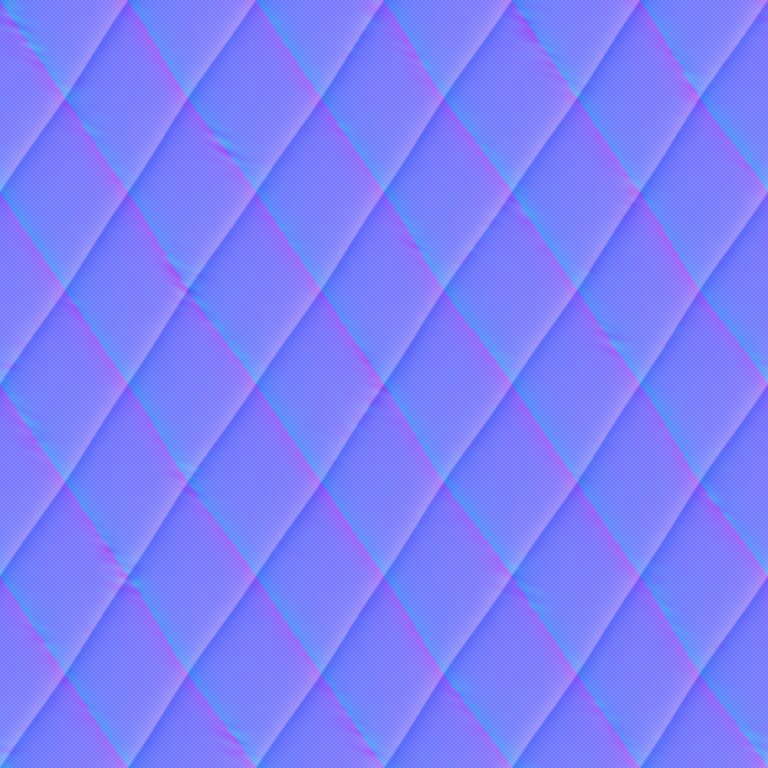
Reproduce this texture map procedurally as a Shadertoy shader.

```glsl
// Normal map of quilted, finely woven padding with diamond stitching.

const float TAU = 6.2831853;
const vec2 DIAMONDS = vec2(6.0, 4.0);     // repeats across and down
const float WEAVE_COUNT = 192.0;          // threads across the tile
const vec2 FLAT_TONE = vec2(0.487, 0.498);

vec2 hashGradient(vec2 cell) {
    vec3 h = fract(cell.xyx * vec3(0.1031, 0.1030, 0.0973));
    h += dot(h, h.yzx + 33.33);
    float angle = TAU * fract((h.x + h.y) * h.z);
    return vec2(cos(angle), sin(angle));
}

float cornerValue(vec2 cell, vec2 offset, vec2 corner, vec2 period) {
    return dot(hashGradient(mod(cell + corner, period)), offset - corner);
}

// Gradient noise that wraps after "period" cells
float gradientNoise(vec2 p, vec2 period) {
    vec2 cell = floor(p);
    vec2 f = p - cell;
    vec2 s = f * f * f * (f * (f * 6.0 - 15.0) + 10.0);
    float bottom = mix(cornerValue(cell, f, vec2(0, 0), period),
                       cornerValue(cell, f, vec2(1, 0), period), s.x);
    float top = mix(cornerValue(cell, f, vec2(0, 1), period),
                    cornerValue(cell, f, vec2(1, 1), period), s.x);
    return mix(bottom, top, s.y);
}

// Slight sideways drift of every second row of crossings
vec2 stitchDrift(vec2 uv) {
    float row = sin(0.5 * TAU * DIAMONDS.y * uv.y);
    float alternate = sin(0.5 * TAU * DIAMONDS.x * uv.x);
    return row * row * vec2(0.0035 * alternate - 0.002, -0.0025);
}

// Signed distance to the nearest of a family of parallel seams
float seamDistance(vec2 uv, vec2 family) {
    return (fract(dot(uv, family) + 0.5) - 0.5) / length(family);
}

// Slope of the padding as it rises out of a seam
float seamSlope(float d, float lean, float crease) {
    float side = d / sqrt(d * d + crease * crease);
    float tuck = 0.36 * exp(-abs(d) / 0.010) * (1.0 + lean * side);
    float pillow = 0.07 * exp(-abs(d) / 0.035);
    // Fade to zero midway, where the nearest seam changes
    float midway = 0.5 / length(DIAMONDS);
    return side * (tuck + pillow) * smoothstep(midway, 0.6 * midway, abs(d));
}

// Slope of the interlaced threads, faded when too fine to resolve
vec2 weaveSlope(vec2 uv, float amount) {
    vec2 phase = TAU * WEAVE_COUNT * uv;
    float resolved = smoothstep(2.0, 2.6, iResolution.y / WEAVE_COUNT);
    vec2 threads = vec2(sin(phase.x) * cos(phase.y), cos(phase.x) * sin(phase.y));
    return amount * resolved * threads * vec2(0.6, 1.0);
}

// Short slanted puckers, gathered in irregular patches
float puckerSlope(vec2 uv) {
    float streaks = gradientNoise(vec2(24.0 * uv.x, 96.0 * uv.y + 32.0 * uv.x),
                                  vec2(24.0, 32.0));
    float patches = gradientNoise(uv * 9.0 + 0.3, vec2(9.0));
    return streaks * (0.15 + smoothstep(0.0, 0.4, patches));
}

void mainImage(out vec4 fragColor, in vec2 fragCoord) {
    vec2 uv = fragCoord / iResolution.xy;
    float crease = max(0.0016, 0.75 / iResolution.y);

    // Seams, with a fine ragged edge
    float fray = 0.0012 * gradientNoise(uv * 96.0, vec2(96.0));
    vec2 stitchUv = uv - stitchDrift(uv) + fray;
    vec2 falling = DIAMONDS;
    vec2 rising = DIAMONDS * vec2(1.0, -1.0);
    float fallingDist = seamDistance(stitchUv, falling);
    float risingDist = seamDistance(stitchUv, rising);

    // Uneven pull from one side of a seam to the other
    float lean = 0.7 * gradientNoise(uv * 6.0 + 0.5, vec2(6.0));
    vec2 slope = normalize(falling) * seamSlope(fallingDist, lean, crease)
               + normalize(rising) * seamSlope(risingDist, -0.5 * lean, crease);

    // Surface detail
    float nearSeam = exp(-abs(fallingDist) / 0.012) + 0.4 * exp(-abs(risingDist) / 0.009);
    slope += vec2(0.15, 0.5) * puckerSlope(uv) * nearSeam;
    float wear = gradientNoise(uv * 12.0, vec2(12.0));
    slope += weaveSlope(uv, 0.14 + 0.05 * wear);
    slope += 0.03 * vec2(wear, gradientNoise(uv * 48.0, vec2(48.0)));

    // Encode with green pointing down
    vec3 normal = normalize(vec3(-slope.x, slope.y, 1.0));
    fragColor = vec4(FLAT_TONE + 0.5 * normal.xy, 0.5 + 0.5 * normal.z, 1.0);
}
```
